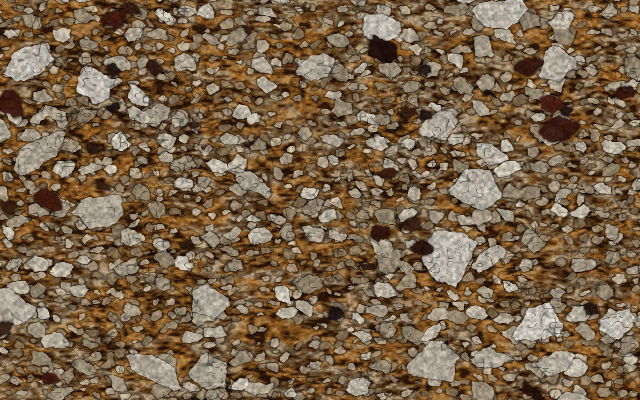
Give the GLSL for this texture, as a Shadertoy shader.

```glsl
float hash(vec2 p) {
    vec3 q = fract(p.xyx * 0.1031);
    q += dot(q, q.yzx + 33.33);
    return fract((q.x + q.y) * q.z);
}

float noise(vec2 p) {
    vec2 cell = floor(p), f = fract(p);
    f = f * f * (3.0 - 2.0 * f);
    return mix(mix(hash(cell), hash(cell + vec2(1, 0)), f.x),
               mix(hash(cell + vec2(0, 1)), hash(cell + 1.0), f.x), f.y);
}

float fbm(vec2 p) {
    float sum = 0.0, amp = 0.5;
    for (int i = 0; i < 3; i++) {
        sum += amp * noise(p);
        p = mat2(1.94, 0.36, -0.36, 1.94) * p + 17.3;
        amp *= 0.6;
    }
    return sum / 0.98;
}

// Scattered angular grains: signed distance and a random value per grain
vec2 grains(vec2 p, float size, float presence, float seed) {
    vec2 nearest = vec2(1.0, 0.0);
    vec2 base = floor(p / size);
    for (int j = -1; j <= 1; j++)
    for (int i = -1; i <= 1; i++) {
        vec2 id = base + vec2(i, j);
        vec2 key = id + seed;
        if (hash(key) > presence) continue;
        vec2 q = p / size - id - 0.2 - 0.6 * vec2(hash(key + 31.7), hash(key + 57.3));
        float tilt = 1.3 * hash(key + 5.1) - 0.6;
        q *= mat2(cos(tilt), -sin(tilt), sin(tilt), cos(tilt));
        q.y *= 1.1 + 0.9 * hash(key + 11.9);
        float radius = mix(0.25, 0.52, hash(key + 71.3));
        float d = length(q) - radius * 1.15;
        for (int k = 0; k < 6; k++) {
            float fk = float(k);
            float a = 1.047 * (fk + 0.7 * hash(key + 3.3 * fk + 90.0));
            float reach = radius * mix(0.65, 1.15, hash(key + 7.7 * fk + 140.0));
            d = max(d, dot(q, vec2(cos(a), sin(a))) - reach);
        }
        if (d < nearest.x) nearest = vec2(d, hash(key + 23.7));
    }
    return vec2(nearest.x * size, nearest.y);
}

// Brown clay with horizontal fibres
vec3 matrixColor(vec2 p) {
    float bend = 0.02 * noise(p * 14.0);
    vec2 q = p + vec2(0.0, bend);
    float tone = 0.65 * fbm(q * vec2(32, 75)) + 0.35 * noise(q * vec2(70, 150) + 40.0);
    tone = clamp(0.5 + 2.0 * (tone - 0.5), 0.0, 1.0);
    float rust = smoothstep(0.36, 0.62, fbm(q * vec2(13, 28) + 60.0));
    vec3 middle = mix(vec3(0.43, 0.35, 0.25), vec3(0.54, 0.34, 0.12), rust);
    vec3 light = mix(vec3(0.64, 0.56, 0.44), vec3(0.63, 0.46, 0.25), rust);
    vec3 col = mix(vec3(0.16, 0.08, 0.03), vec3(0.37, 0.23, 0.09), smoothstep(0.05, 0.33, tone));
    col = mix(col, middle, smoothstep(0.3, 0.52, tone));
    return mix(col, light, smoothstep(0.55, 0.8, tone));
}

// Lays one set of grains, with a dark rim, over the colour
vec3 addGrains(vec3 col, vec2 g, vec3 dull, vec3 bright, float rim, float soft) {
    col *= 1.0 - rim * (1.0 - smoothstep(0.0, 0.006, abs(g.x - 0.001)));
    return mix(col, mix(dull, bright, g.y), 0.92 * (1.0 - smoothstep(-soft, soft, g.x)));
}

void mainImage(out vec4 fragColor, in vec2 fragCoord) {
    vec2 p = fragCoord / iResolution.y;
    float soft = max(0.0018, 0.7 / iResolution.y);
    vec2 ragged = p + 0.014 * (vec2(fbm(p * 45.0), fbm(p * 45.0 + 80.0)) - 0.5);

    vec3 col = matrixColor(p);

    // Pale grains, small to large
    col = addGrains(col, grains(ragged, 0.032, 0.75, 210.0),
                    vec3(0.47, 0.39, 0.28), vec3(0.75, 0.70, 0.62), 0.45, soft);
    col = addGrains(col, grains(ragged, 0.062, 0.55, 340.0),
                    vec3(0.55, 0.50, 0.41), vec3(0.80, 0.78, 0.73), 0.4, soft);
    col = addGrains(col, grains(ragged, 0.145, 0.32, 470.0),
                    vec3(0.66, 0.63, 0.57), vec3(0.79, 0.78, 0.75), 0.35, soft);

    // Opaque specks and reddish black grains
    col = addGrains(col, grains(ragged, 0.05, 0.035, 530.0),
                    vec3(0.06, 0.05, 0.06), vec3(0.20, 0.10, 0.05), 0.3, soft);
    col = addGrains(col, grains(ragged, 0.09, 0.05, 610.0),
                    vec3(0.07, 0.03, 0.03), vec3(0.26, 0.09, 0.05), 0.3, soft);

    // Pitted surface, with dark cracks gathered in patches
    float pits = 0.6 * noise(p * 125.0 + 9.0) + 0.4 * noise(p * 230.0 + 30.0);
    col *= 1.0 + 0.55 * (pits - 0.5);
    float crack = 1.0 - smoothstep(0.0, 0.07, abs(noise(p * vec2(55, 80) + 5.0) - 0.5));
    float patches = smoothstep(0.4, 0.65, fbm(p * 11.0 + 25.0));
    col *= 1.0 - 0.45 * crack * patches;

    fragColor = vec4(clamp(col, 0.0, 1.0), 1.0);
}
```
